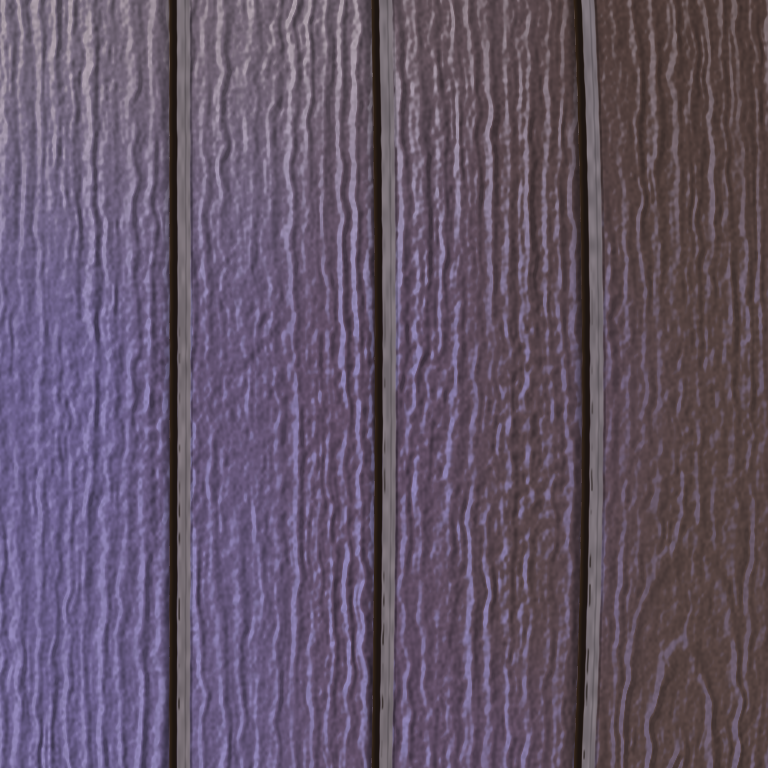
This texture is drawn by a Shadertoy shader. Its source:

```glsl
const float PITCH = 0.2635;       // spacing of the joints
const float FIRST_JOINT = 0.220;
const float BOW = 0.019;          // sideways bend, growing to the right
const float GAP_WIDTH = 0.010;
const float LIP_WIDTH = 0.017;
const float RELIEF = 1.45;
const float RIDGE_PERIOD = 0.0235;
const vec2 LIGHT_STEP = vec2(-0.0036, 0.0028);
const vec2 ARCH_CENTRE = vec2(0.885, 0.0);
const float ARCH_RADIUS = 0.078;
const float ARCH_PLANK = 2.0;

const vec3 VIOLET = vec3(0.425, 0.38, 0.56);
const vec3 MAUVE = vec3(0.385, 0.31, 0.405);
const vec3 BROWN = vec3(0.335, 0.265, 0.255);
const vec3 PALE_TOP = vec3(0.49, 0.445, 0.485);
const vec3 DARK_TOP = vec3(0.305, 0.235, 0.22);
const vec3 BLUE_SHEEN = vec3(0.55, 0.51, 0.70);
const vec3 GREY_SHEEN = vec3(0.66, 0.61, 0.65);
const vec3 GAP_COLOR = vec3(0.11, 0.08, 0.065);
const vec3 LIP_COLOR = vec3(0.47, 0.435, 0.46);

float hash(vec2 p) {
    return fract(sin(dot(p, vec2(127.1, 311.7))) * 43758.5453);
}

float noise(vec2 p) {
    vec2 i = floor(p), f = fract(p);
    f = f * f * (3.0 - 2.0 * f);
    return mix(mix(hash(i), hash(i + vec2(1, 0)), f.x),
               mix(hash(i + vec2(0, 1)), hash(i + vec2(1, 1)), f.x), f.y);
}

// Soft-edged band between two positions
float band(float x, float a, float b, float soft) {
    return smoothstep(a - soft, a + soft, x) * (1.0 - smoothstep(b - soft, b + soft, x));
}

// Height of the weathered grain
float grainHeight(vec2 p, float id) {
    vec2 q = p + vec2(0.0, id * 7.3);
    float x = q.x + 0.030 * (noise(q * vec2(8.0, 2.5)) - 0.5)
                  + 0.009 * (noise(q * vec2(45.0, 32.0)) - 0.5);
    float waves = 0.5 + 0.5 * sin(x * 6.2832 / RIDGE_PERIOD + 4.0 * noise(vec2(x * 20.0, q.y * 2.0)));
    float ridges = 0.45 * waves * waves + 0.75 * noise(vec2(x * 98.0, q.y * 3.5));
    float fibres = noise(vec2(x * 190.0, q.y * 22.0));
    float bumps = noise(q * vec2(125.0, 80.0));
    float pits = noise(q * vec2(230.0, 150.0));

    // Nested arches in one plank
    if (id == ARCH_PLANK) {
        vec2 a = p - ARCH_CENTRE;
        float rho = length(vec2(a.x + x - q.x, a.y * 0.27));
        float inside = 1.0 - smoothstep(ARCH_RADIUS, ARCH_RADIUS * 1.2, rho);
        float rings = pow(0.5 + 0.5 * cos((rho - ARCH_RADIUS) * 6.2832 / 0.036), 6.0);
        ridges = mix(ridges, rings, inside);
    }
    float rough = band(p.y, 0.30, 0.62, 0.16);
    return ridges * mix(1.0, 0.6, rough) + 0.38 * fibres
         + mix(0.28, 0.58, rough) * bumps + 0.20 * pits;
}

// Base paint, worn from violet at the left to brown at the right
vec3 paint(vec2 p, float topness) {
    float t = p.x + 0.22 * (noise(p * vec2(9.0, 4.0)) - 0.5);
    vec3 c = mix(VIOLET, MAUVE, smoothstep(0.05, 0.55, t));
    c = mix(c, BROWN, smoothstep(0.50, 0.88, t));
    vec3 top = mix(PALE_TOP, DARK_TOP, smoothstep(0.1, 0.85, t));
    return mix(c, top, 0.75 * topness);
}

void mainImage(out vec4 fragColor, in vec2 fragCoord) {
    vec2 uv = fragCoord / iResolution.xy;
    float soft = 0.9 / iResolution.x;

    // Plank coordinates, following the bowed joints
    float arc = 1.0 - pow(2.0 * uv.y - 1.0, 2.0);
    vec2 p = vec2(uv.x - BOW * uv.x * uv.x * arc, uv.y);
    float k = (p.x - FIRST_JOINT) / PITCH;
    float id = floor(k);
    float d = (fract(k + 0.5) - 0.5) * PITCH;
    d += 0.0008 * (noise(vec2(id, uv.y * 60.0)) - 0.5);

    // Side-lit relief over the paint
    float topness = smoothstep(0.48, 1.0, uv.y);
    float lit = RELIEF * (grainHeight(p, id) - grainHeight(p + LIGHT_STEP, id));
    float wear = mix(1.0, 0.62, smoothstep(0.4, 0.9, uv.x));
    wear *= 0.7 + 0.6 * noise(p * vec2(24.0, 5.0) + id);
    vec3 color = paint(p, topness);
    vec3 sheen = mix(BLUE_SHEEN, GREY_SHEEN, topness);
    sheen = mix(sheen, color, 0.35 * smoothstep(0.4, 1.0, uv.x));
    color = mix(color, sheen, clamp(wear * smoothstep(0.0, 0.55, lit), 0.0, 1.0));
    color *= 1.0 + 0.50 * wear * max(min(lit, 0.0), -0.65);
    color *= 0.93 + 0.14 * noise(p * vec2(280.0, 210.0));

    // Plank edges roll into shade
    color *= 1.0 - 0.35 * smoothstep(-0.013, 0.0, d) * (1.0 - step(0.0, d));
    float lipEnd = GAP_WIDTH + LIP_WIDTH;
    color *= 1.0 - 0.22 * band(d, lipEnd, lipEnd + 0.003, 0.001);

    // Pale lip with a fine groove and dark chips
    vec3 lip = LIP_COLOR * (0.90 + 0.20 * noise(vec2(p.x * 240.0, p.y * 50.0)));
    float groove = band(d, GAP_WIDTH + 0.010, GAP_WIDTH + 0.012, 0.001);
    lip *= 1.0 - 0.16 * groove;
    float chip = smoothstep(0.55, 0.85, noise(vec2(id * 5.0, uv.y * 60.0)));
    chip *= band(d, GAP_WIDTH + 0.002, GAP_WIDTH + 0.004, 0.001);
    chip *= 1.0 - smoothstep(0.25, 0.75, uv.y);
    lip = mix(lip, GAP_COLOR, 0.65 * chip);
    color = mix(color, lip, band(d, GAP_WIDTH, lipEnd, soft));

    // Dark gap, slightly warmer on its left side
    vec3 gap = GAP_COLOR + vec3(0.08, 0.055, 0.025) * (1.0 - smoothstep(0.0, 0.006, d));
    color = mix(color, gap, band(d, 0.0, GAP_WIDTH, soft));
    fragColor = vec4(color, 1.0);
}
```
